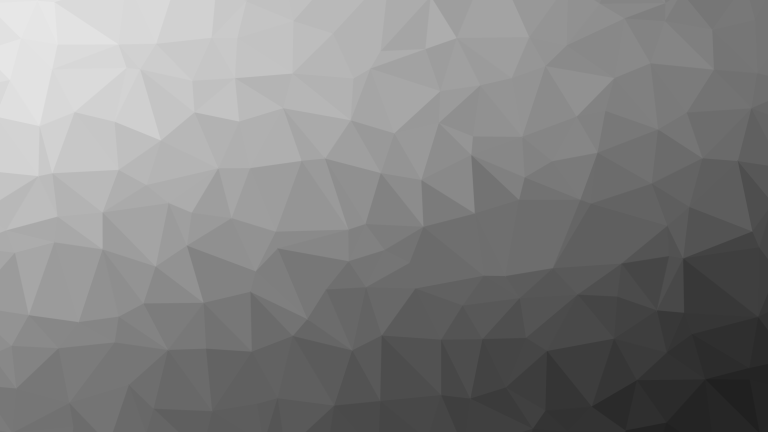
Give the GLSL for this background, as a Shadertoy shader.

```glsl
const float CELLS = 9.6;                   // mesh cells per canvas height
const vec2  MESH_OFFSET = vec2(0.0, -0.32);
const float JITTER = 0.8;                  // vertex scatter within its cell
const float TOP_LEFT = 0.935;
const float TOP_RIGHT = 0.45;
const float BOTTOM_LEFT = 0.47;
const float BOTTOM_RIGHT = 0.10;
const float VERTICAL_EASE = 0.8;           // 0 linear, 1 fully eased
const float MIDDLE_LIFT = 0.03;
const vec2  TONE_RANGE = vec2(0.13, 0.90);
const float FACET_CONTRAST = 0.07;
const float FACET_FREQUENCY = 1.7;

vec2 hash22(vec2 p) {
    vec3 q = fract(vec3(p.xyx) * vec3(0.1031, 0.1030, 0.0973));
    q += dot(q, q.yzx + 33.33);
    return fract((q.xx + q.yz) * q.zy);
}

float cornerSlope(vec2 corner, vec2 p) {
    return dot(hash22(corner + 71.0) * 2.0 - 1.0, p - corner);
}

float gradientNoise(vec2 p) {
    vec2 i = floor(p), f = p - i;
    vec2 w = f * f * f * (f * (f * 6.0 - 15.0) + 10.0);
    vec2 e = vec2(1.0, 0.0);
    return mix(mix(cornerSlope(i, p), cornerSlope(i + e, p), w.x),
               mix(cornerSlope(i + e.yx, p), cornerSlope(i + e.xx, p), w.x), w.y);
}

float cross2(vec2 a, vec2 b) { return a.x * b.y - a.y * b.x; }

vec2 meshVertex(vec2 cell) {
    return cell + 0.5 + JITTER * (hash22(cell + 19.0) - 0.5);
}

// Distance inside an edge whose interior lies on its left
float edgeInside(vec2 p, vec2 a, vec2 b) {
    return cross2(normalize(b - a), p - a);
}

// Diagonal light falloff over the canvas
float backgroundTone(vec2 uv) {
    uv = clamp(uv, 0.0, 1.0);
    float height = mix(uv.y, smoothstep(0.0, 1.0, uv.y), VERTICAL_EASE);
    float tone = mix(mix(BOTTOM_LEFT, BOTTOM_RIGHT, uv.x),
                     mix(TOP_LEFT, TOP_RIGHT, uv.x), height);
    tone += MIDDLE_LIFT * 4.0 * uv.y * (1.0 - uv.y);
    return clamp(tone, TONE_RANGE.x, TONE_RANGE.y);
}

// Returns weighted tone and coverage of one flat facet
vec2 facet(vec2 p, vec2 a, vec2 b, vec2 c, float blur) {
    float inside = min(edgeInside(p, a, b), min(edgeInside(p, b, c), edgeInside(p, c, a)));
    float coverage = smoothstep(-blur, blur, inside);
    vec2 centre = (a + b + c) / 3.0;
    vec2 uv = (centre - MESH_OFFSET) / CELLS * vec2(iResolution.y / iResolution.x, 1.0);
    float tone = backgroundTone(uv) + FACET_CONTRAST * gradientNoise(centre * FACET_FREQUENCY);
    return vec2(tone, 1.0) * coverage;
}

void mainImage(out vec4 fragColor, in vec2 fragCoord) {
    vec2 p = fragCoord / iResolution.y * CELLS + MESH_OFFSET;
    float blur = 0.75 * CELLS / iResolution.y;
    vec2 sum = vec2(0.0);

    // Only four quads can reach this cell
    for (int j = -1; j <= 0; j++)
    for (int i = -1; i <= 0; i++) {
        vec2 cell = floor(p) + vec2(i, j);
        vec2 a = meshVertex(cell);
        vec2 b = meshVertex(cell + vec2(1.0, 0.0));
        vec2 c = meshVertex(cell + vec2(1.0, 1.0));
        vec2 d = meshVertex(cell + vec2(0.0, 1.0));

        // Delaunay diagonal: sign of sin(angle a + angle c)
        float angleSum = cross2(b - a, d - a) * dot(d - c, b - c)
                       + dot(b - a, d - a) * cross2(d - c, b - c);
        if (angleSum < 0.0)
            sum += facet(p, a, b, c, blur) + facet(p, a, c, d, blur);
        else
            sum += facet(p, a, b, d, blur) + facet(p, b, c, d, blur);
    }

    fragColor = vec4(vec3(sum.x / max(sum.y, 0.0001)), 1.0);
}
```
